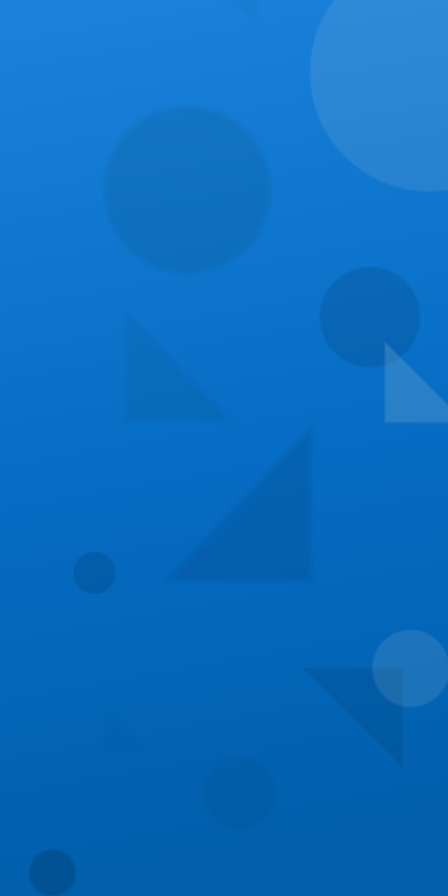
Give the GLSL for this background, as a WebGL 1 fragment shader.

```glsl
precision highp float;
// Tilted blue gradient with translucent circles and right triangles.

uniform vec2 u_resolution;

const vec3 SKY_TOP = vec3(0.100, 0.505, 0.855);
const vec3 SKY_MIDDLE = vec3(0.022, 0.424, 0.768);
const vec3 SKY_BOTTOM = vec3(0.000, 0.364, 0.660);
const vec3 PALE = vec3(0.80, 0.85, 0.84);
const vec3 TEAL = vec3(0.00, 0.28, 0.35);
const vec3 NAVY = vec3(0.00, 0.21, 0.38);

const float CRISP = 0.004;
const float SOFT = 0.012;

// Signed distance to a circle
float circle(vec2 p, vec2 center, float radius) {
  return length(p - center) - radius;
}

// Signed distance bound of a right triangle; the signs of legs set its facing
float rightTriangle(vec2 p, vec2 corner, vec2 legs) {
  vec2 size = abs(legs);
  vec2 q = (p - corner) * sign(legs);
  float slope = (dot(q / size, vec2(1.0)) - 1.0) / length(1.0 / size);
  return max(slope, max(-q.x, -q.y));
}

// Lays a translucent tint over the base inside the given distance field
vec3 tintShape(vec3 base, float dist, vec3 tint, float opacity, float blur) {
  float coverage = 1.0 - smoothstep(-blur, blur, dist);
  return mix(base, tint, opacity * coverage);
}

// Three-stop gradient, slightly tilted so the left side is lighter
vec3 background(vec2 p) {
  float t = clamp(0.5 * p.y - 0.09 * (p.x - 0.5), 0.0, 1.0);
  vec3 lower = mix(SKY_BOTTOM, SKY_MIDDLE, smoothstep(-0.25, 0.55, t));
  lower = mix(lower, mix(SKY_BOTTOM, SKY_MIDDLE, clamp(2.0 * t, 0.0, 1.0)), 0.75);
  return mix(lower, SKY_TOP, clamp(2.0 * t - 1.0, 0.0, 1.0));
}

void main() {
  // The canvas spans 1 by 2 units
  vec2 p = gl_FragCoord.xy / u_resolution * vec2(1.0, 2.0);
  vec3 color = background(p);

  // Large circles in the upper half
  color = tintShape(color, circle(p, vec2(0.958, 1.839), 0.266), PALE, 0.12, CRISP);
  color = tintShape(color, circle(p, vec2(0.418, 1.576), 0.186), TEAL, 0.15, SOFT);
  color = tintShape(color, circle(p, vec2(0.826, 1.292), 0.112), NAVY, 0.19, CRISP);

  // Triangles
  color = tintShape(color, rightTriangle(p, vec2(0.573, 2.000), vec2(-0.065, -0.042)), TEAL, 0.08, SOFT);
  color = tintShape(color, rightTriangle(p, vec2(0.281, 1.063), vec2(0.232, 0.240)), TEAL, 0.11, SOFT);
  color = tintShape(color, rightTriangle(p, vec2(0.859, 1.057), vec2(0.180, 0.180)), PALE, 0.18, CRISP);
  color = tintShape(color, rightTriangle(p, vec2(0.695, 0.703), vec2(-0.328, 0.341)), NAVY, 0.17, SOFT);
  color = tintShape(color, rightTriangle(p, vec2(0.898, 0.508), vec2(-0.221, -0.221)), NAVY, 0.19, CRISP);
  color = tintShape(color, rightTriangle(p, vec2(0.234, 0.326), vec2(0.091, 0.091)), NAVY, 0.05, SOFT);

  // Small circles in the lower half
  color = tintShape(color, circle(p, vec2(0.211, 0.721), 0.047), NAVY, 0.24, CRISP);
  color = tintShape(color, circle(p, vec2(0.917, 0.508), 0.086), PALE, 0.13, CRISP);
  color = tintShape(color, circle(p, vec2(0.534, 0.232), 0.083), NAVY, 0.10, SOFT);
  color = tintShape(color, circle(p, vec2(0.117, 0.052), 0.052), NAVY, 0.33, CRISP);

  gl_FragColor = vec4(color, 1.0);
}
```
